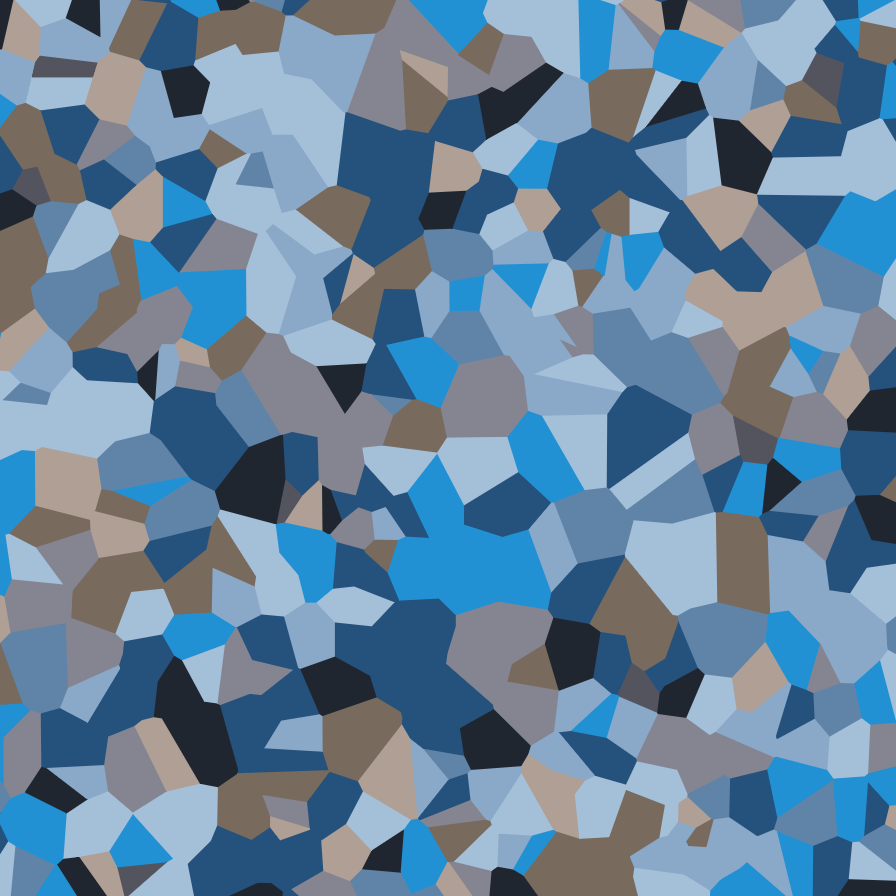
Write a Shadertoy shader that draws this pattern.

```glsl
// Irregular mosaic of flat angular shards in blues, browns, greys and near-black.

#define GRID 9.5          // seeding tiles across the canvas height
#define MIN_SEEDS 2       // fewest shards seeded per tile
#define MAX_SEEDS 7       // most shards seeded per tile
#define EDGE_PIXELS 1.0   // width of the smoothed edge
#define SEED vec2(13.0, 41.0)

const int COLOURS = 10;

const vec3 PALETTE[COLOURS] = vec3[COLOURS](
    vec3(0.645, 0.750, 0.848),  // pale blue
    vec3(0.540, 0.658, 0.780),  // soft blue
    vec3(0.378, 0.514, 0.660),  // slate blue
    vec3(0.130, 0.570, 0.832),  // bright blue
    vec3(0.142, 0.320, 0.490),  // deep blue
    vec3(0.125, 0.150, 0.190),  // near-black
    vec3(0.470, 0.415, 0.360),  // brown
    vec3(0.686, 0.624, 0.580),  // tan
    vec3(0.520, 0.520, 0.570),  // mauve grey
    vec3(0.330, 0.330, 0.368)   // dark grey
);

// Share of the shards that takes each colour; the sum is 1
const float SHARE[COLOURS] = float[COLOURS](
    0.135, 0.135, 0.085, 0.105, 0.13, 0.08, 0.135, 0.065, 0.095, 0.035
);

float hash1(vec2 p) {
    return fract(sin(dot(p, vec2(127.1, 311.7))) * 43758.5453);
}

vec2 hash2(vec2 p) {
    return vec2(hash1(p), hash1(p + vec2(37.3, 91.9)));
}

// Weighted random pick from the palette
vec3 shardColour(vec2 key) {
    float pick = hash1(key + vec2(5.7, 23.1));
    for (int i = 0; i < COLOURS - 1; i++) {
        if (pick < SHARE[i]) return PALETTE[i];
        pick -= SHARE[i];
    }
    return PALETTE[COLOURS - 1];
}

void mainImage(out vec4 fragColor, in vec2 fragCoord) {
    vec2 p = fragCoord / iResolution.y * GRID;
    vec2 tile = floor(p);

    // Find the two nearest seeds
    float near1 = 1e5, near2 = 1e5;
    vec2 seed1 = vec2(0.0), seed2 = vec2(0.0);
    vec2 key1 = vec2(0.0), key2 = vec2(0.0);

    for (int y = -1; y <= 1; y++)
    for (int x = -1; x <= 1; x++) {
        vec2 cell = tile + vec2(x, y);
        float spread = float(MAX_SEEDS - MIN_SEEDS + 1);
        int count = MIN_SEEDS + int(hash1(cell + SEED) * spread);

        for (int k = 0; k < count; k++) {
            vec2 key = cell + SEED + float(k + 1) * vec2(31.7, 57.3);
            vec2 seed = cell + hash2(key);
            vec2 offset = seed - p;
            float d = dot(offset, offset);
            if (d < near1) {
                near2 = near1; seed2 = seed1; key2 = key1;
                near1 = d; seed1 = seed; key1 = key;
            } else if (d < near2) {
                near2 = d; seed2 = seed; key2 = key;
            }
        }
    }

    // Blend across the shared border over about one pixel
    float border = (near2 - near1) / (2.0 * max(distance(seed1, seed2), 1e-4));
    float pixel = EDGE_PIXELS * GRID / iResolution.y;
    float own = clamp(0.5 + border / pixel, 0.0, 1.0);

    fragColor = vec4(mix(shardColour(key2), shardColour(key1), own), 1.0);
}
```
